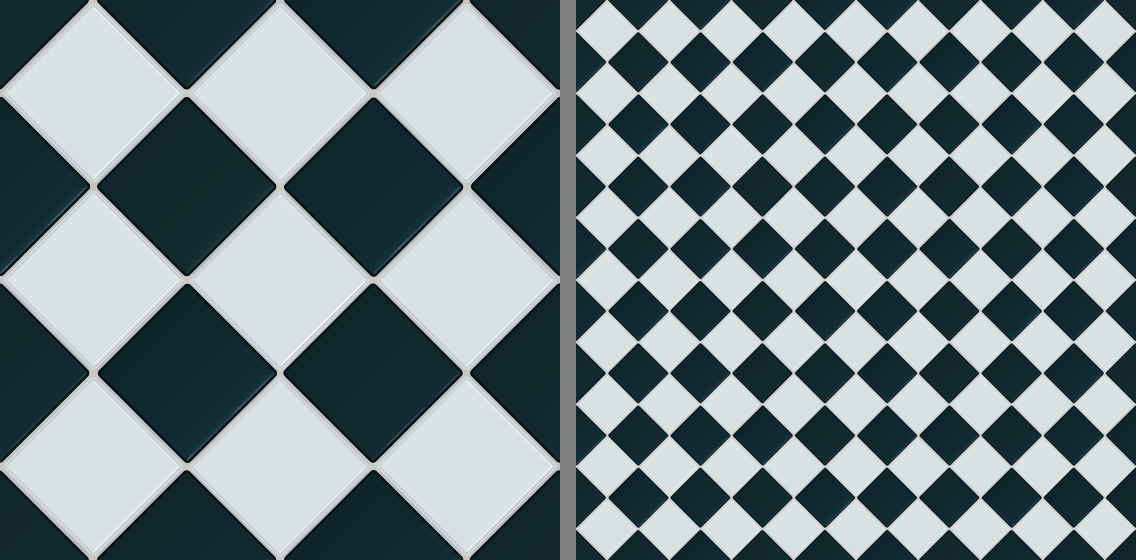
Left, the tile; right, the same tile 3 across and 3 down.
Write a three.js fragment shader that draws this pattern.

```glsl
// Glazed checkerboard floor turned 45 degrees: three pale and three dark diamonds each way.
// A rotated grid gives each tile a rounded-box distance, which draws grout, rims and glints;
// a wrapped hash nudges each tile and varies its sheen.
varying vec2 vUv;

const float TAU = 6.2831853;
const float SOFT = 0.007;

vec3 hash3(vec2 id) {
  vec3 s = vec3(dot(id, vec2(12.7, 31.1)), dot(id, vec2(26.9, 18.3)), dot(id, vec2(41.9, 28.9)));
  return fract(sin(s) * 437.58);
}

float roundedBox(vec2 p, float halfSize, float radius) {
  vec2 e = abs(p) - halfSize + radius;
  return length(max(e, 0.0)) + min(max(e.x, e.y), 0.0) - radius;
}

// Soft line of a given half width, centred where x is zero
float line(float x, float halfWidth) {
  return 1.0 - smoothstep(halfWidth, halfWidth + SOFT, abs(x));
}

void main() {
  // Diagonal axes: x points to the upper right, y to the lower right
  vec2 p = vUv * 3.0;
  vec2 q = vec2(p.x + p.y, p.x - p.y) + 0.5;
  vec2 id = floor(q);
  float pale = step(0.5, mod(id.x + id.y + 0.25, 2.0));

  // Tile identity wraps with the canvas
  vec3 rnd = hash3(floor(mod(vec2(id.x + id.y, id.x - id.y) + 0.5, 6.0)));
  vec2 t = fract(q) - 0.5 - (rnd.xy - 0.5) * 0.009;
  float d = roundedBox(t, 0.490, 0.034);

  // Which side of the tile is nearest
  float lowerRight = smoothstep(-0.02, 0.02, t.y - abs(t.x));
  float upperRight = smoothstep(-0.02, 0.02, t.x - abs(t.y));

  // Pale glaze: gentle gradient, thin recessed outline, bright bevel
  vec3 light = vec3(0.852, 0.882, 0.890) - t.y * vec3(0.014, 0.012, 0.008);
  light = mix(light, vec3(0.80, 0.82, 0.84), 0.65 * smoothstep(-0.022, -0.012, d));
  light = mix(light, vec3(0.66, 0.70, 0.74), 0.45 * line(d + 0.020, 0.001));
  float bevel = lowerRight * (0.4 + 0.5 * rnd.z) + upperRight * 0.4 * rnd.x;
  light = mix(light, vec3(0.95, 0.97, 0.97), bevel * line(d + 0.034, 0.004));

  // Dark glaze: bluish sheen, shadowed rim, broken glint along the lower right
  vec3 dark = vec3(0.066, 0.160, 0.180) + vec3(-0.008, 0.002, 0.010) * (rnd.z - 0.5);
  dark += vec3(0.014, 0.022, 0.028) * t.y * (0.5 + rnd.x);
  dark += vec3(0.03, 0.045, 0.05) * rnd.y * lowerRight * smoothstep(-0.10, 0.0, d);
  dark = mix(dark, vec3(0.015, 0.055, 0.065), 0.9 * smoothstep(-0.024, -0.012, d));
  float broken = 0.55 + 0.3 * sin(t.x * 9.0 + rnd.x * TAU) + 0.15 * sin(t.x * 23.0 + rnd.y * TAU);
  dark = mix(dark, vec3(0.36, 0.46, 0.48), lowerRight * broken * rnd.z * line(d + 0.027, 0.001));

  // Grout: cool along the seams, warmer and lighter where corners meet
  float corner = smoothstep(0.42, 0.48, min(abs(t.x), abs(t.y)));
  vec3 grout = mix(vec3(0.73, 0.75, 0.77), vec3(0.79, 0.78, 0.76), corner);
  grout += 0.02 * sin(TAU * (5.0 * vUv.x + 2.0 * vUv.y)) * sin(TAU * (3.0 * vUv.x - 7.0 * vUv.y));

  vec3 color = mix(mix(dark, light, pale), grout, smoothstep(-0.5 * SOFT, 0.5 * SOFT, d));
  gl_FragColor = vec4(color, 1.0);
}
```
